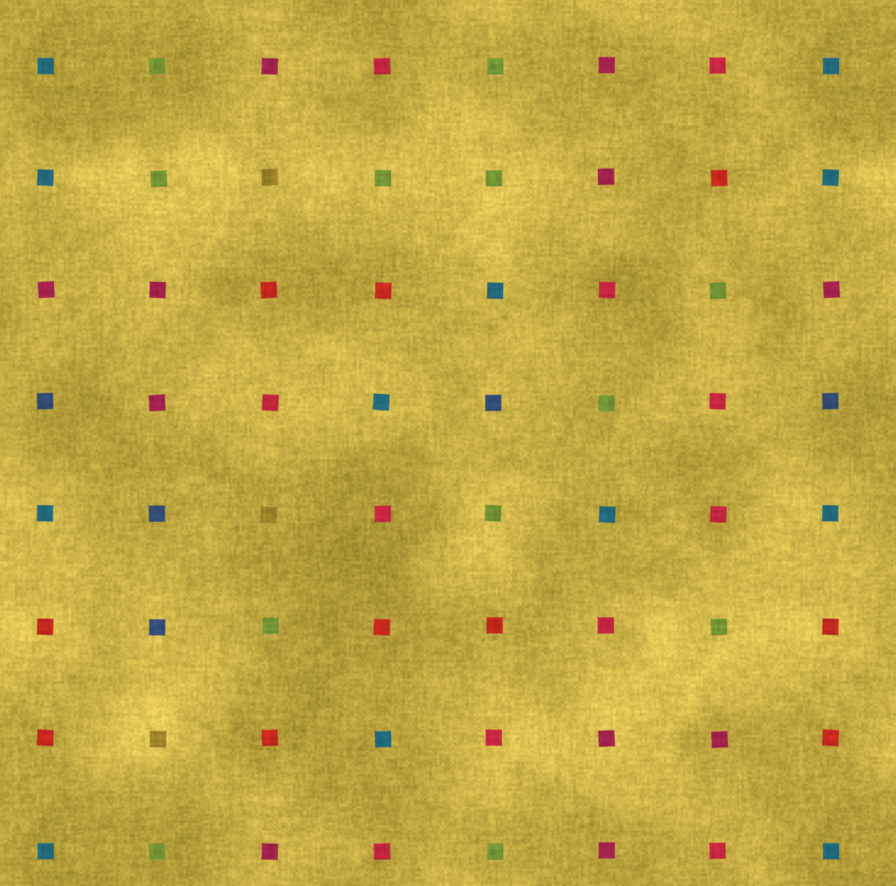
Write a Shadertoy shader that draws this pattern.

```glsl
#define PITCH 0.1252
#define ORIGIN vec2(0.0508, 0.0392)
#define REPEAT 7.0
#define HALF_SIDE 0.072
#define JITTER 0.022
#define TILT 0.12
#define BLOTCH_CONTRAST 1.15
#define WEAVE_CONTRAST 0.42
#define GRAIN_CONTRAST 0.30
#define GROUND_DARK vec3(0.60, 0.525, 0.165)
#define GROUND_LIGHT vec3(0.935, 0.82, 0.36)

const vec3 DOT_COLORS[8] = vec3[8](
    vec3(0.78, 0.13, 0.11),  // red
    vec3(0.62, 0.10, 0.30),  // magenta
    vec3(0.43, 0.57, 0.20),  // green
    vec3(0.77, 0.12, 0.25),  // crimson
    vec3(0.17, 0.28, 0.47),  // navy
    vec3(0.10, 0.40, 0.50),  // teal
    vec3(0.60, 0.50, 0.15),  // ochre
    vec3(0.42, 0.35, 0.50)); // violet

// Upper limit of each colour's share of the dots
const float DOT_SHARES[8] = float[8](0.20, 0.40, 0.56, 0.68, 0.78, 0.89, 0.98, 1.0);

float hash(vec2 p, float seed) {
    uvec3 q = uvec3(ivec3(vec3(p, seed))) * uvec3(1597u, 3571u, 7919u);
    uint h = q.x ^ (q.y << 8) ^ (q.z << 16);
    h = (h ^ (h >> 15)) * 73471u;
    h = (h ^ (h >> 13)) * 91193u;
    h ^= h >> 16;
    return float(h & 65535u) / 65535.0;
}

// Value noise that wraps together with the dot layout
float noise(vec2 cell, vec2 frequency, float seed) {
    vec2 p = cell * frequency;
    vec2 period = REPEAT * frequency;
    vec2 i = floor(p);
    vec2 f = p - i;
    f = f * f * (3.0 - 2.0 * f);
    vec2 lo = mod(i, period);
    vec2 hi = mod(i + 1.0, period);
    float bottom = mix(hash(lo, seed), hash(vec2(hi.x, lo.y), seed), f.x);
    float top = mix(hash(vec2(lo.x, hi.y), seed), hash(hi, seed), f.x);
    return mix(bottom, top, f.y);
}

float blotches(vec2 cell) {
    float sum = 0.0;
    float weight = 0.5;
    float frequency = 1.0;
    for (int octave = 0; octave < 5; octave++) {
        sum += weight * noise(cell, vec2(frequency), float(octave + 1));
        weight *= 0.55;
        frequency *= 2.0;
    }
    return sum / 1.055;
}

vec3 clothColor(vec2 cell, float weave) {
    float grain = noise(cell, vec2(46.0), 13.0) - 0.5;
    float tone = 0.54 + BLOTCH_CONTRAST * (blotches(cell) - 0.5)
               + WEAVE_CONTRAST * weave + GRAIN_CONTRAST * grain;
    return mix(GROUND_DARK, GROUND_LIGHT, clamp(tone, -0.1, 1.1));
}

vec3 dotColor(vec2 id) {
    float pick = hash(id, 21.0);
    int index = 0;
    while (index < 7 && pick > DOT_SHARES[index]) index++;
    return DOT_COLORS[index];
}

// Signed distance to a slightly shifted and tilted square
float dotDistance(vec2 p, vec2 id) {
    p -= JITTER * (vec2(hash(id, 22.0), hash(id, 23.0)) - 0.5);
    float angle = TILT * (hash(id, 24.0) - 0.5);
    float c = cos(angle);
    float s = sin(angle);
    vec2 d = abs(mat2(c, s, -s, c) * p) - HALF_SIDE;
    return length(max(d, 0.0)) + min(max(d.x, d.y), 0.0);
}

void mainImage(out vec4 fragColor, in vec2 fragCoord) {
    vec2 cell = (fragCoord / iResolution.x - ORIGIN) / PITCH;
    float pixel = 1.0 / (iResolution.x * PITCH);

    // Crossing threads
    float weave = 0.5 * (noise(cell, vec2(9.0, 42.0), 11.0)
                       + noise(cell, vec2(42.0, 9.0), 12.0)) - 0.5;
    vec3 color = clothColor(cell, weave);

    // Printed dots, with the weave showing through
    vec2 nearest = floor(cell + 0.5);
    vec2 id = mod(nearest, REPEAT);
    float edge = dotDistance(cell - nearest, id);
    float coverage = 1.0 - smoothstep(-pixel, pixel, edge);
    vec3 ink = dotColor(id) * (1.0 + 0.3 * weave);
    color = mix(color, ink, 0.95 * coverage);

    fragColor = vec4(color, 1.0);
}
```
